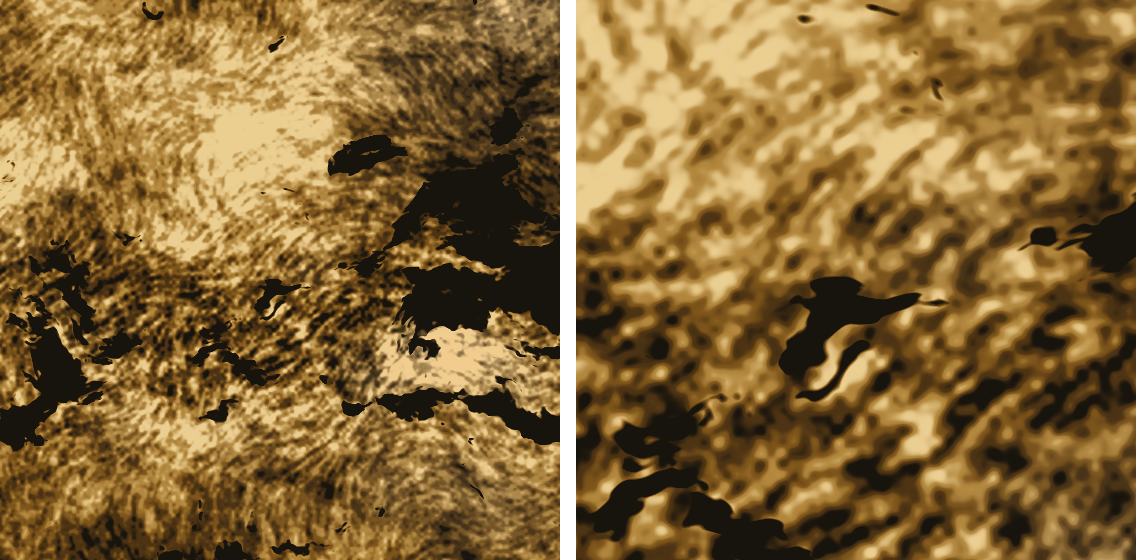
Left: the whole. Right: its middle third, enlarged.
Write a WebGL 1 fragment shader that draws this texture.

```glsl
precision highp float;
// Weathered gold leaf over black rock: grainy strokes, dark ragged pits and pale chips.

uniform vec2 u_resolution;

#define GRAIN_FREQ 72.0
#define GRAIN_GAIN 0.62
#define STROKE_FREQ 125.0
#define STROKE_STEP 0.0035
#define BLOTCH_GAIN 0.36
#define PIT_SCALE vec2(8.0, 12.0)
#define PIT_LEVEL 1.75
#define PIT_DEPTH 3.2
#define EXPOSURE 0.08
#define TONE_SLOPE 1.75

const vec3 BLACK = vec3(0.09, 0.075, 0.05);
const vec3 BROWN = vec3(0.30, 0.20, 0.075);
const vec3 OCHRE = vec3(0.49, 0.33, 0.10);
const vec3 GOLD  = vec3(0.70, 0.53, 0.24);
const vec3 CREAM = vec3(0.92, 0.81, 0.57);
const vec3 STONE_TINT = vec3(1.17, 0.98, 0.68);

float hash(vec2 p) {
  return fract(sin(dot(p, vec2(127.1, 311.7))) * 43758.5453);
}

// Value noise in -1..1
float noise(vec2 p) {
  vec2 i = floor(p), f = fract(p);
  f = f * f * (3.0 - 2.0 * f);
  float low = mix(hash(i), hash(i + vec2(1.0, 0.0)), f.x);
  float high = mix(hash(i + vec2(0.0, 1.0)), hash(i + vec2(1.0, 1.0)), f.x);
  return 2.0 * mix(low, high, f.y) - 1.0;
}

// Layered noise scaled to about unit deviation
float fbm(vec2 p, float gain) {
  float sum = 0.0, power = 0.0, amp = 1.0;
  for (int i = 0; i < 5; i++) {
    sum += amp * noise(p);
    power += amp * amp;
    amp *= gain;
    p = mat2(1.6, 1.2, -1.2, 1.6) * p + 17.3;
  }
  return sum / (0.43 * sqrt(power));
}

float bump(vec2 p, vec2 centre, vec2 radii) {
  vec2 q = (p - centre) / radii;
  return exp(-dot(q, q));
}

// Soft line between two points
float band(vec2 p, vec2 a, vec2 b, float width) {
  vec2 ab = b - a;
  float along = clamp(dot(p - a, ab) / dot(ab, ab), 0.0, 1.0);
  float d = length(p - a - ab * along) / width;
  return exp(-d * d);
}

// Noise smeared along a direction, as brush marks
float strokes(vec2 p, vec2 dir) {
  float sum = 0.0;
  for (int i = -3; i <= 3; i++) {
    sum += noise((p + dir * float(i) * STROKE_STEP) * STROKE_FREQ);
  }
  return sum / 1.7;
}

vec3 palette(float t) {
  vec3 c = mix(BLACK, BROWN, smoothstep(0.08, 0.26, t));
  c = mix(c, OCHRE, smoothstep(0.28, 0.50, t));
  c = mix(c, GOLD, smoothstep(0.50, 0.74, t));
  return mix(c, CREAM, smoothstep(0.74, 0.94, t));
}

void main() {
  vec2 uv = gl_FragCoord.xy / u_resolution;
  vec2 p = uv + 0.022 * vec2(fbm(uv * 5.0, 0.5), fbm(uv * 5.0 + 31.0, 0.5));

  // Regions of the surface
  float right = smoothstep(0.45, 0.75, p.x);
  float top = smoothstep(0.55, 0.75, p.y);
  float base = 1.0 - smoothstep(0.12, 0.22, p.y);
  float sheen = band(p, vec2(0.61, 1.05), vec2(0.40, 0.60), 0.10);
  float pale = bump(p, vec2(0.82, 0.34), vec2(0.22, 0.08));
  float rubble = bump(p, vec2(0.5, 0.40), vec2(0.75, 0.19));

  // Broad light and shade
  float tone = EXPOSURE + 0.85 * sheen + 0.95 * pale + 0.4 * top * (1.0 - right);
  tone += 0.6 * bump(p, vec2(0.0, 0.70), vec2(0.13, 0.12));
  tone += 0.7 * bump(p, vec2(0.34, 0.24), vec2(0.09, 0.05));
  tone -= 0.65 * bump(p, vec2(0.85, 0.72), vec2(0.28, 0.17));
  tone -= 0.4 * bump(p, vec2(0.12, 0.48), vec2(0.2, 0.12)) + 0.3 * base;
  tone += BLOTCH_GAIN * fbm(p * vec2(6.0, 8.0) + 5.0, 0.65);

  // Directed strokes and grain, strongest among the rubble
  float angle = mix(0.95, -0.2, right) + 0.5 * base + 1.1 * noise(uv * 6.0 + 9.0);
  float stroke = strokes(uv, vec2(cos(angle), sin(angle)));
  float grain = 1.3 * noise(p * GRAIN_FREQ) + 1.3 * noise(uv.yx * GRAIN_FREQ * 2.1);
  tone += GRAIN_GAIN * mix(0.55, 1.15, rubble) * (0.75 * grain + 0.65 * stroke);

  // Level strata at the right, upright stains at the base
  tone += 0.3 * right * top * noise(p * vec2(11.0, 75.0));
  tone += 0.35 * base * noise(uv * vec2(38.0, 6.0));

  // Black pits and cracks with ragged rims
  float pit = fbm(p * PIT_SCALE + 40.0, 0.62) + 0.16 * grain + 1.15 * rubble;
  pit += 0.5 * bump(p, vec2(0.8, 0.70), vec2(0.25, 0.14)) - 0.8 * pale - 0.9 * sheen;
  pit += 0.9 * bump(p, vec2(0.13, 0.25), vec2(0.18, 0.09));
  pit += 2.4 * band(p, vec2(0.60, 0.28), vec2(1.05, 0.25), 0.018);
  pit += 1.9 * band(p, vec2(0.66, 0.54), vec2(0.88, 0.42), 0.025);
  pit += 1.7 * band(p, vec2(0.86, 0.54), vec2(1.05, 0.49), 0.025);
  tone -= PIT_DEPTH * smoothstep(PIT_LEVEL - 0.15, PIT_LEVEL + 0.3, pit);

  // Colour, greyed where bare stone shows
  vec3 colour = palette(1.0 / (1.0 + exp(-TONE_SLOPE * tone)));
  float stone = 0.75 * pale + 0.8 * bump(p, vec2(0.95, 1.0), vec2(0.32, 0.2));
  stone += 0.5 * bump(p, vec2(0.85, 0.1), vec2(0.2, 0.14)) + 0.22 * noise(p * 9.0);
  float luma = dot(colour, vec3(0.299, 0.587, 0.114));
  colour = mix(colour, luma * STONE_TINT, clamp(stone, 0.0, 0.85));
  gl_FragColor = vec4(colour, 1.0);
}
```
